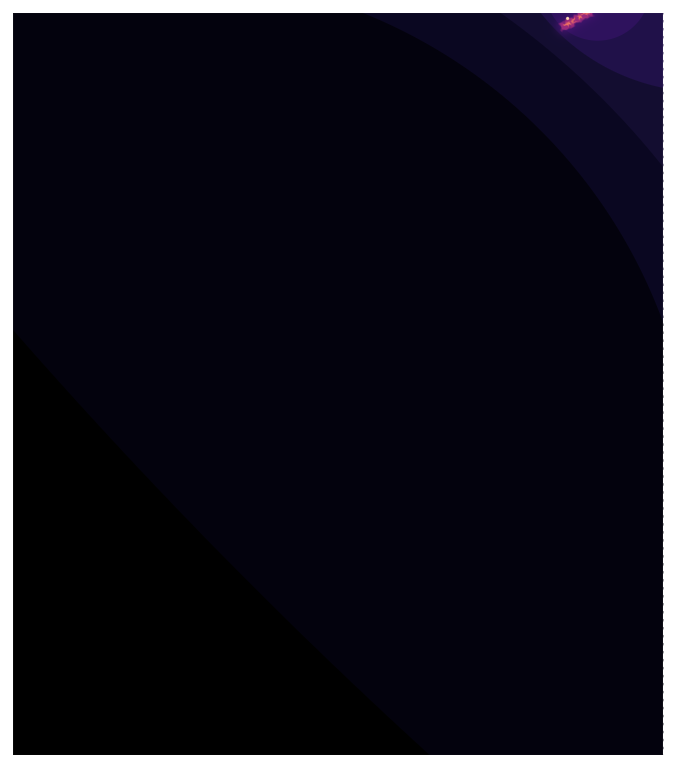
This background is drawn by a Shadertoy shader. Its source:

```glsl
const float ASPECT = 0.8789;

// Antialiased fill of a signed distance
float coverage(float dist) {
    return clamp(0.5 - dist * iResolution.y, 0.0, 1.0);
}

float disc(vec2 p, vec2 centre, float radius) {
    return coverage(length(p - centre) - radius);
}

float segment(vec2 p, vec2 a, vec2 b) {
    vec2 ab = b - a;
    return length(p - a - ab * clamp(dot(p - a, ab) / dot(ab, ab), 0.0, 1.0));
}

vec2 gradientAt(vec2 cell) {
    float angle = 6.2832 * fract(sin(dot(cell, vec2(127.1, 311.7))) * 43758.5);
    return vec2(cos(angle), sin(angle));
}

float gradientNoise(vec2 p) {
    vec2 i = floor(p), f = fract(p);
    vec2 w = f * f * (3.0 - 2.0 * f);
    vec2 e = vec2(0.0, 1.0);
    float low = mix(dot(gradientAt(i), f), dot(gradientAt(i + e.yx), f - e.yx), w.x);
    float high = mix(dot(gradientAt(i + e), f - e), dot(gradientAt(i + 1.0), f - 1.0), w.x);
    return mix(low, high, w.y);
}

// Nested flat bands that brighten towards the upper right corner
vec3 contourBands(vec2 p) {
    vec3 color = vec3(0.0);
    color = mix(color, vec3(0.012, 0.008, 0.05), disc(p, vec2(5.2121, 5.1126), 6.9008));
    float upperRight = step(1.2, p.x + p.y);
    float outerBand = upperRight * (1.0 - disc(p, vec2(0.2146, 0.3434), 0.6895));
    color = mix(color, vec3(0.04, 0.027, 0.13), outerBand);
    float innerBand = upperRight * (1.0 - disc(p, vec2(0.0547, 0.1432), 1.03));
    color = mix(color, vec3(0.075, 0.052, 0.19), innerBand);
    color = mix(color, vec3(0.125, 0.065, 0.285), disc(p, vec2(0.9161, 1.1522), 0.272));
    return mix(color, vec3(0.18, 0.07, 0.365), disc(p, vec2(0.777, 1.0156), 0.0686));
}

// Ragged hot streak with a violet halo
vec3 addEmber(vec3 color, vec2 p) {
    float dist = segment(p, vec2(0.734, 0.966), vec2(0.766, 0.985));
    float rough = gradientNoise(p * 210.0);
    float ragged = dist + 0.004 * rough;
    color = mix(color, vec3(0.29, 0.08, 0.46), 0.75 * exp(-dist * dist * 9000.0));
    color = mix(color, vec3(0.6, 0.16, 0.48), smoothstep(0.008, 0.003, ragged));
    float hot = smoothstep(0.005, 0.001, ragged) * smoothstep(-0.25, 0.3, rough);
    color = mix(color, vec3(0.97, 0.48, 0.37), hot);
    float spark = smoothstep(0.003, 0.001, length(p - vec2(0.738, 0.976)));
    return mix(color, vec3(1.0, 0.85, 0.7), spark);
}

void mainImage(out vec4 fragColor, in vec2 fragCoord) {
    vec2 p = fragCoord / iResolution.xy * vec2(ASPECT, 1.0);
    vec3 color = addEmber(contourBands(p), p);

    // White margin, with fine ticks along the right side
    vec2 middle = 0.5 * vec2(ASPECT, 1.0);
    vec2 edge = abs(p - middle) - middle + 0.01695;
    float panel = coverage(max(edge.x, edge.y));
    float tick = coverage(abs(fract(p.y / 0.0104) - 0.5) * 0.0104 - 0.0016);
    tick *= coverage(abs(p.x - 0.862) - 0.001) * coverage(edge.y);
    color = mix(vec3(1.0), color, max(panel, 0.5 * tick));

    fragColor = vec4(color, 1.0);
}
```
